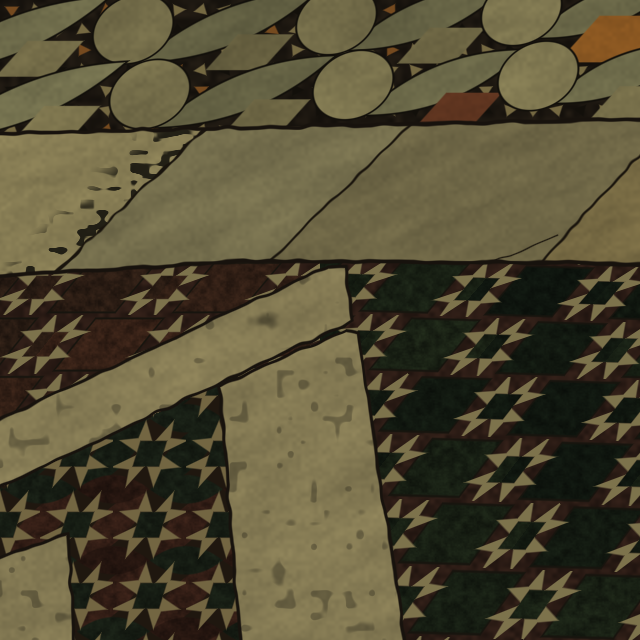
Write a three.js fragment shader that draws this texture.

```glsl
varying vec2 vUv;

float hash(vec2 p) { return fract(sin(dot(p, vec2(127.1, 311.7))) * 43758.5); }

float noise(vec2 p) {
  vec2 i = floor(p), f = fract(p), e = vec2(1, 0);
  f = f * f * (3. - 2. * f);
  return mix(mix(hash(i), hash(i + e), f.x), mix(hash(i + e.yx), hash(i + 1.), f.x), f.y);
}

float fbm(vec2 p) {
  return .5 * noise(p) + .3 * noise(p * 2.1 + 7.) + .2 * noise(p * 4.3 + 3.);
}

float fill(float d) { return smoothstep(.0015, -.0015, d); }

void paint(inout vec3 c, vec3 ink, float d) { c = mix(c, ink, fill(d)); }

float box(vec2 p) { return max(abs(p.x), abs(p.y)); }

// Veined marble with fine grain
vec3 marble(vec3 base, vec2 p) {
  vec2 vein = vec2(p.x - .4 * p.y, p.y + .4 * p.x) * vec2(7, 22);
  return base * (.83 + .26 * fbm(vein) + .08 * noise(p * 150.));
}

// Eight slim points around a square, in cell units
float starPoints(vec2 s) {
  s = abs(s);
  float t = max(s.x, s.y) - .42, v = min(s.x, s.y);
  return max(-t, max(.05 + .58 * t - v, v - .52 + .12 * t)) * .045;
}

// Rows of sheared rhombi alternating with stars
vec3 rhombusFloor(vec2 p, float left) {
  float y = p.y - .03 * (p.x - .65) * (1. - left);
  float r = (sqrt(max(0., .0075 + .00912 * (y - .449))) - .0866) / .00456;
  float row = floor(r + .5), f = r - row;
  float u = (p.x - .745 - .0176 * row) / (.195 + .0026 * row) + .37 * f + .5 * left;
  float g = u - floor(u + .5), tone = hash(vec2(floor(u), row + 9. * left));
  vec3 green = mix(vec3(.055, .08, .055), vec3(.1, .13, .08), tone);
  vec3 maroon = mix(vec3(.14, .1, .07), vec3(.21, .125, .085), tone);
  vec3 tile = mix(green, maroon, left) * (.55 + .9 * fbm(p * 95.));
  vec3 c = vec3(.165, .105, .08) * (.75 + .5 * noise(p * 120.));
  float rhombus = max(.24 - abs(g), (abs(f) - .43) * .47) * .19;
  paint(c, vec3(.09, .08, .055), rhombus - .003);
  paint(c, tile, rhombus);
  vec2 s = vec2(g * 4., f * 2.);
  paint(c, tile, (box(s) - .42) * .045);
  paint(c, vec3(.49, .45, .3), starPoints(s));
  return c;
}

// Crossing lenses around small squares
vec3 lensFloor(vec2 p) {
  vec2 cell = (p - vec2(.234, .82)) / vec2(.114, .111);
  vec2 s = cell - floor(cell + .5), mid = fract(cell) - .5;
  float speckle = .6 + .8 * fbm(p * 90.);
  vec3 green = vec3(.085, .11, .075) * speckle, maroon = vec3(.19, .11, .08) * speckle;
  vec3 c = vec3(.12, .09, .06);
  float slant = abs(mid.x + s.y * .75) - .27 * (1. - 3.2 * s.y * s.y);
  paint(c, mix(maroon, green, step(cell.y, -.5)), slant * .09);
  float level = abs(mid.y) - .2 * (1. - 4. * mid.x * mid.x);
  paint(c, mix(maroon * .75, green, step(.55, hash(floor(cell) + 4.))), level * .1);
  s.x += .3 * s.y;
  paint(c, green, (box(s) - .18) * .1);
  paint(c, vec3(.45, .4, .26), starPoints(s * 2.3));
  return c;
}

// Discs, long lenses and rhombi over scattered chips
vec3 borderBand(vec2 p) {
  vec3 gap = vec3(.07, .06, .04), c = vec3(.105, .085, .06) * (.7 + .6 * noise(p * 90.));
  vec2 grid = p * vec2(27, 32), id = floor(grid), q = fract(grid) - .5;
  float a = 6.28 * hash(id);
  q = mat2(cos(a), sin(a), -sin(a), cos(a)) * q;
  float chip = max(-q.y - .17, abs(q.x) * .87 + q.y * .5 - .17) * .033;
  vec3 ink = mix(vec3(.46, .41, .26), vec3(.46, .29, .12), step(.8, hash(id + 5.)));
  paint(c, mix(gap, ink, step(.3, hash(id + 1.))), chip);
  for (float j = 0.; j < 2.; j++) {
    for (float k = -1.; k < 4.; k++) {
      vec2 d = p - vec2(.208 + .026 * j + (.332 - .0143 * k) * k, .0456 + .1016 * j - .0143 * k);
      float tone = .9 + .18 * hash(vec2(k, j));
      vec2 l = mat2(.928, .373, -.373, .928) * (d - vec2(.15 - .008 * k, -.004));
      float reach = l.x / (.148 - .013 * k);
      float lens = abs(l.y) - .027 * (1. - reach * reach);
      paint(c, gap, lens - .003);
      paint(c, marble(vec3(.42, .41, .285) * tone, p), lens);
      vec2 m = d - vec2(.182 - .018 * k, .036 + .004 * k);
      float orange = step(1.5, k) * (1. - j), red = j * step(abs(k - 1.), .1);
      float rhombus = box(vec2(m.y, .78 * (m.x + .9 * m.y)) / vec2(.028, .034)) - 1. - .3 * orange;
      ink = mix(vec3(.45, .42, .28) * tone, vec3(.54, .34, .13), orange);
      paint(c, marble(mix(ink, vec3(.36, .2, .12), red), p), rhombus * .03);
      float disc = length(vec2(d.x + .25 * d.y, d.y * 1.13)) - .06;
      paint(c, gap, disc - .003);
      paint(c, marble(vec3(.49, .46, .31) * tone, p), disc);
    }
  }
  return c;
}

// Row of large slanted slabs
vec3 slabRow(vec2 p) {
  float a = p.x + 1.03 * p.y - .527, b = a - .315, e = p.x + .91 * p.y - 1.219;
  vec3 c = mix(vec3(.53, .49, .33), vec3(.455, .43, .3), fill(-a));
  paint(c, vec3(.425, .395, .27), -b);
  paint(c, vec3(.46, .41, .26), -e);
  float pits = smoothstep(.66, .76, noise(p * vec2(62, 105)));
  c = marble(c, p) * (1. - .75 * pits * smoothstep(-.11, -.05, a) * fill(a));
  float crack = max(abs(p.y - .409 + .42 * (p.x - .775)), abs(p.x - .823) - .048);
  float joint = min(abs(a) - .004 * noise(p * 60.), min(abs(b), abs(e)) - .001);
  paint(c, vec3(.1, .08, .05), min(joint * .7, crack) - .001);
  return c;
}

void main() {
  vec2 p = vec2(vUv.x, 1. - vUv.y); // measured down from the top edge
  vec2 w = p + .005 * (vec2(noise(p * 45.), noise(p * 45. + 30.)) - .5);
  vec3 seamColor = vec3(.09, .07, .05), c = rhombusFloor(p, step(p.x, .5));
  if (p.y > .762 - .474 * p.x && p.x < .4) c = lensFloor(p);

  // Pale strips: diagonal, upright and corner
  float diagonal = max(max(.658 - .4675 * w.x - w.y, w.y - .759 + .474 * w.x),
                       max(w.x - .537 - .125 * (w.y - .42), .419 - w.y));
  float upright = max(max(.757 - .442 * w.x, .351 + .31 * w.x) - w.y,
                      max(.296 + .0817 * w.y - w.x, w.x - .477 - .153 * w.y));
  float corner = max(.875 - .375 * w.x - w.y, w.x - .064 - .048 * w.y);
  float strips = min(diagonal, min(upright, corner));
  paint(c, seamColor, strips - .005);
  float stain = length((p - vec2(.416, .501)) * vec2(1, 2)) + .02 * noise(p * 80.);
  float wear = .35 * smoothstep(.04, .015, stain) + .25 * smoothstep(.78, .9, noise(p * 55.));
  paint(c, marble(vec3(.515, .475, .325), p) * (1. - wear), strips);

  // Upper bands and their dark seams
  float top = w.y - .208 + .022 * p.x;
  float end = w.y - max(.43 - .057 * p.x, .4045 + .0075 * p.x);
  paint(c, slabRow(w), end);
  paint(c, borderBand(p), top);
  paint(c, seamColor, min(abs(top), abs(end)) - .003);
  gl_FragColor = vec4(c, 1);
}
```
